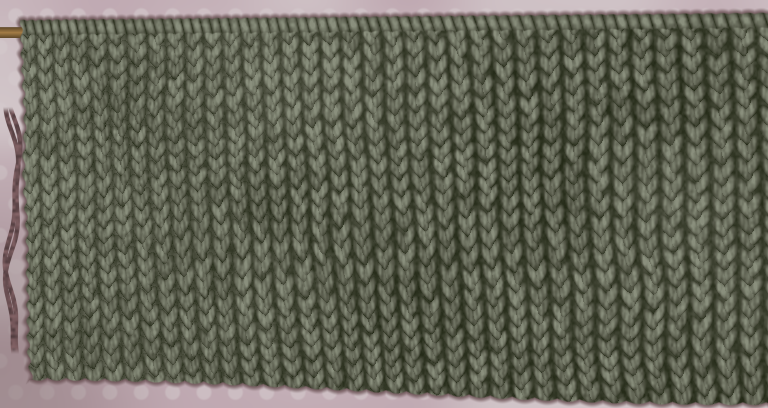
A WebGL 1 fragment shader for this texture:

```glsl
precision highp float;
// Ribbed hand knitting lying on pink dotted cloth: about 35 ribs by 22 rows.
// Each stitch is a pair of plump slanted ellipses tucked under the next one;
// ribs widen to the right and bend as they fall, with a needle and yarn tail.
uniform vec2 u_resolution;

const float PI = 3.14159;
const float ROWS = 22.0;
const float ROW_HEIGHT = 0.72; // in rib widths
const vec3 WOOL_DARK = vec3(0.19, 0.21, 0.14);
const vec3 WOOL_MID = vec3(0.34, 0.35, 0.29);
const vec3 WOOL_LIGHT = vec3(0.50, 0.52, 0.45);
const vec3 PINK = vec3(0.70, 0.58, 0.63);
const vec3 PINK_LIGHT = vec3(0.83, 0.79, 0.80);
const vec3 PINK_SHADE = vec3(0.40, 0.30, 0.31);
const vec3 NEEDLE = vec3(0.58, 0.44, 0.25);

float hash(vec2 p) {
  vec3 q = fract(p.xyx * vec3(0.1031, 0.1030, 0.0973));
  q += dot(q, q.yzx + 33.33);
  return fract((q.x + q.y) * q.z);
}

float noise(vec2 p) {
  vec2 i = floor(p), f = fract(p);
  f = f * f * (3.0 - 2.0 * f);
  return mix(mix(hash(i), hash(i + vec2(1, 0)), f.x),
             mix(hash(i + vec2(0, 1)), hash(i + vec2(1, 1)), f.x), f.y);
}

// Tone of the knitting at s = (rib, row); relief 0 is flat, 1 deeply ribbed.
float knitTone(vec2 s, float relief) {
  float u = fract(s.x) - 0.5;
  float rib = floor(s.x);
  s.y += 0.5 * hash(vec2(rib, 40.0)); // ribs are out of step
  float halfWidth = mix(0.27, 0.245, relief);
  float bump = 0.5 + 0.5 * cos(2.0 * PI * s.y);
  float tone = mix(0.3, 0.0, relief) + 0.22 * bump;
  float nearest = 0.0;
  for (int i = 0; i < 2; i++) {
    float side = float(i) * 2.0 - 1.0;
    vec2 axis = normalize(vec2(side * 0.55, 0.84));
    for (int j = -1; j <= 1; j++) {
      float row = floor(s.y) + float(j);
      vec2 id = vec2(rib * 2.0 + float(i), row + 7.0);
      float jitter = hash(id) - 0.5;
      float nudge = hash(id + 71.0) - 0.5;
      vec2 d = vec2(u - side * 0.17 - jitter * 0.07,
                    (s.y - row - 0.5 - side * 0.15 + nudge * 0.25) * ROW_HEIGHT);
      vec2 e = vec2(dot(d, axis) / 0.52, dot(d, vec2(axis.y, -axis.x)) / halfWidth);
      float r = dot(e, e);
      float depth = 1.0 - r - 0.3 * e.x + 0.3;
      if (r < 1.0 && depth > nearest) {
        nearest = depth;
        float ply = sin(e.x * 9.0 + side * e.y * 5.0 + jitter * 6.0);
        float body = 1.0 - r * sqrt(r);
        tone = 0.1 + body * (0.78 + 0.35 * jitter + 0.13 * ply)
             + 0.4 * dot(d, vec2(-0.5, 0.5));
      }
    }
  }
  return tone * (1.0 - mix(0.25, 0.75, relief) * smoothstep(0.28, 0.5, abs(u)));
}

// Upright loops held on the needle, two to a rib; h runs 0 to 1 upward.
float loopTone(float rib, float h) {
  float x = rib * 2.0 + 0.35 * h;
  float across = abs(fract(x) - 0.5) * 2.0;
  return (1.0 - across * across) * (0.75 + 0.3 * hash(vec2(floor(x), 3.0)))
       * (0.7 + 0.5 * sin(PI * h));
}

vec3 woolColor(float tone) {
  vec3 c = mix(WOOL_DARK, WOOL_MID, clamp(tone * 2.0, -0.3, 1.0));
  return mix(c, WOOL_LIGHT, clamp(tone * 2.0 - 1.0, 0.0, 1.25));
}

// Pink cloth with staggered pale dots and soft folds.
vec3 clothColor(vec2 p, float px) {
  vec2 g = p * 13.0;
  g.x += 0.5 * mod(floor(g.y), 2.0);
  float dotMask = 1.0 - smoothstep(0.19, 0.25 + 13.0 * px, length(fract(g) - 0.5));
  float fold = noise(p * vec2(4.0, 7.0) + 5.0);
  vec3 c = mix(PINK, PINK_LIGHT, 0.35 + 0.6 * fold);
  c = mix(c, PINK_LIGHT, 0.6 * dotMask);
  float dim = 1.0 - smoothstep(0.05, 0.75, p.y);
  return mix(c, PINK_SHADE, 0.4 * dim * (1.0 - smoothstep(0.0, 0.5, p.x)));
}

// Coverage of a strand wandering downward from the left edge.
float strandMask(vec2 p, float phase, float px) {
  float x = 0.032 + 0.014 * sin(p.y * 13.0 + phase) + 0.006 * sin(p.y * 31.0 + phase);
  float body = 1.0 - smoothstep(0.004, 0.005 + px, abs(p.x - x));
  return body * smoothstep(0.13, 0.15, p.y) * (1.0 - smoothstep(0.72, 0.74, p.y));
}

void main() {
  vec2 uv = gl_FragCoord.xy / u_resolution;
  float px = 1.0 / u_resolution.y;
  vec2 p = vec2(uv.x * u_resolution.x * px, uv.y);

  // Straighten the bending fabric and find its rib and row
  float fall = 1.0 - uv.y;
  float x = uv.x - 0.014 * fall - 0.022 * fall * fall * sin(PI * uv.x);
  x += 0.007 * (noise(p * vec2(5.0, 7.0)) - 0.5);
  float rib = 44.0 * x - 7.5 * x * x;
  float top = mix(0.948, 0.966, uv.x) + 0.003 * abs(sin(2.0 * PI * rib));
  float bottom = mix(0.074, 0.014, smoothstep(0.05, 0.95, uv.x))
               - 0.007 * abs(sin(PI * rib));
  float row = (uv.y - bottom) / (top - bottom) * ROWS;
  row += 0.8 * (noise(p * 4.0 + 9.0) - 0.5);

  // Wool: stitches, loops along the top, fibres and broad light
  float tone = knitTone(vec2(rib, row), smoothstep(0.1, 0.65, uv.x));
  float band = (uv.y - top + 0.036) / 0.036;
  tone = mix(tone, loopTone(rib, clamp(band, 0.0, 1.0)), smoothstep(-0.08, 0.08, band));
  tone += 0.26 * (noise(p * vec2(190.0, 130.0)) - 0.5);
  tone += 0.14 * (noise(p * 70.0 + 3.0) - 0.5);
  tone += 0.22 * (noise(p * vec2(3.0, 4.0) + 2.0) - 0.5);
  tone += 0.10 * (uv.y - 0.5) + 0.02;
  vec3 wool = woolColor(tone);

  // Cloth, shaded beside the fabric, then needle and yarn tail
  float edge = 0.026 + 0.002 * sin(2.0 * PI * row);
  float inside = min(min(top - uv.y, uv.y - bottom), (x - edge) * 1.88);
  vec3 color = clothColor(p, px);
  color = mix(color, PINK_SHADE, 0.8 * smoothstep(-0.014, 0.0, inside));
  float rod = abs(uv.y - 0.92);
  color = mix(color, NEEDLE * (1.1 - 35.0 * rod), 1.0 - smoothstep(0.012, 0.012 + px, rod));
  float tail = max(strandMask(p, 0.0, px), strandMask(p, 0.9, px));
  color = mix(color, PINK_SHADE * (0.8 + 0.5 * noise(p * 120.0)), tail);

  color = mix(color, wool, smoothstep(-px, px, inside));
  gl_FragColor = vec4(color, 1.0);
}
```
